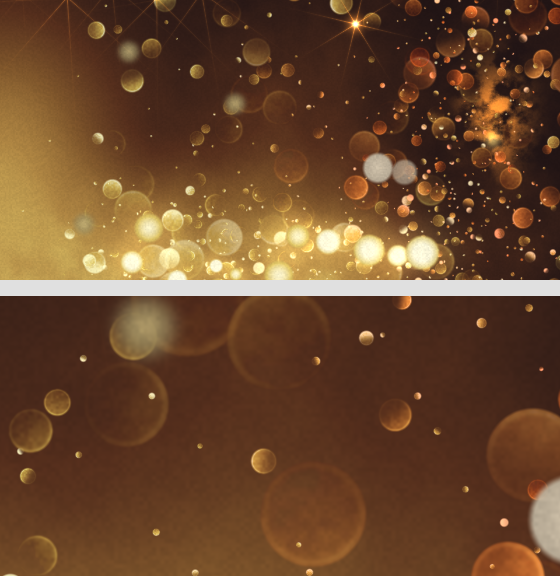
Top, the full canvas; bottom, a detail of the centre.
Reproduce this background procedurally as a Shadertoy shader.

```glsl
// Golden bokeh drifting over a dark brown haze, with glints and embers.
// A light level is mapped through a colour ramp; hashed grids scatter the
// discs, then starbursts, ember smoke and blurred ghosts are laid on top.
const vec3 SOOT   = vec3(0.13, 0.08, 0.08);
const vec3 UMBER  = vec3(0.33, 0.18, 0.11);
const vec3 BRONZE = vec3(0.50, 0.34, 0.17);
const vec3 GOLD   = vec3(0.68, 0.52, 0.26);
const vec3 STRAW  = vec3(0.87, 0.77, 0.40);
const vec3 CREAM  = vec3(1.0, 0.99, 0.88);
const vec3 ASH    = vec3(0.80, 0.75, 0.66);
const vec3 GHOST  = vec3(0.66, 0.61, 0.42);
const vec3 EMBER_TINT = vec3(1.3, 0.72, 0.55);
const vec3 FLARE  = vec3(1.0, 0.58, 0.16);
const vec2 STAR_POS  = vec2(1.27, 0.914);
const vec2 SMOKE_POS = vec2(1.77, 0.58);
const float LEFT_GLOW = 0.60;
const float BOTTOM_GLOW = 0.62;

float hash(vec2 p) { return fract(sin(dot(p, vec2(127.1, 311.7))) * 43758.5); }
float falloff(vec2 q) { return exp(-dot(q, q)); }

float noise(vec2 p) {
    vec2 i = floor(p), f = fract(p);
    f = f * f * (3.0 - 2.0 * f);
    return mix(mix(hash(i), hash(i + vec2(1, 0)), f.x),
               mix(hash(i + vec2(0, 1)), hash(i + vec2(1, 1)), f.x), f.y);
}

float fbm(vec2 p) {
    float sum = 0.0;
    for (float amp = 0.5; amp > 0.02; amp *= 0.5, p = p * 2.03 + 7.1) sum += amp * noise(p);
    return sum;
}

// Six-stop ramp from soot to cream
vec3 ramp(float level) {
    float t = level * 5.0;
    vec3 c = mix(SOOT, UMBER, clamp(t, 0.0, 1.0));
    c = mix(c, BRONZE, clamp(t - 1.0, 0.0, 1.0));
    c = mix(c, GOLD, clamp(t - 2.0, 0.0, 1.0));
    c = mix(c, STRAW, clamp(t - 3.0, 0.0, 1.0));
    return mix(c, CREAM, clamp(t - 4.0, 0.0, 1.0));
}

float hazeLevel(vec2 p) {
    float left = LEFT_GLOW * falloff((p - vec2(0.0, 0.42)) / vec2(0.42, 0.52));
    float low = (1.0 - smoothstep(-0.05, 0.58, p.y)) * (1.0 - smoothstep(1.15, 1.62, p.x));
    low *= BOTTOM_GLOW * (0.65 + 0.7 * fbm(p * 6.0));
    float centre = 0.19 * falloff((p - vec2(1.02, 0.55)) / vec2(0.42, 0.40));
    float corner = 0.12 * falloff((p - vec2(1.75, 0.05)) / vec2(0.3, 0.3));
    float mottle = 0.10 * (fbm(p * 9.0 + 4.0) - 0.5) * smoothstep(0.3, 0.9, p.x);
    return 1.0 - (1.0 - left) * (1.0 - low) + centre + corner + mottle;
}

float discMask(float d, float radius, float blur) {
    float edge = blur + 1.0 / (iResolution.y * radius);
    return 1.0 - smoothstep(1.0 - edge, 1.0 + edge, d);
}

// One hashed grid of discs; weights give density everywhere, below, at right
void discLayer(inout vec3 col, vec2 p, float cell, vec2 radii, vec3 weights,
               float level, float opacity, float seed) {
    for (int n = 0; n < 9; n++) {
        vec2 id = floor(p / cell) + vec2(n % 3 - 1, n / 3 - 1), key = id + seed;
        vec2 c = (id + vec2(hash(key), hash(key + 17.3))) * cell;
        float low = (1.0 - smoothstep(0.0, 0.5, c.y)) * smoothstep(0.1, 0.6, c.x)
                  * (1.0 - smoothstep(1.3, 1.85, c.x));
        float right = falloff(vec2((c.x - 1.66) / 0.27, 0.0));
        if (hash(key + 31.7) > dot(weights, vec3(smoothstep(0.0, 0.7, c.x), low, right))) continue;
        float tone = hash(key + 47.9), angle = 6.283 * hash(key + 61.1);
        float r = mix(radii.x, radii.y, hash(key + 73.3));
        vec2 q = (p - c) / r;
        float d = length(q), lit = dot(q, vec2(cos(angle), sin(angle)));
        float rim = falloff(vec2((d - 0.92) / 0.08, 0.0));
        float l = level + 0.25 * low + 0.6 * tone * tone - 0.2 + 0.17 * lit + 0.15 * rim;
        l += 0.12 * (noise(q * 5.0 + key) - 0.5);
        float rust = smoothstep(0.6, 1.5, c.x) * (1.0 - 0.7 * low) * hash(key + 89.7);
        vec3 disc = ramp(l) * mix(vec3(1.02, 1.03, 0.92), EMBER_TINT, rust);
        float crescent = mix(1.0, smoothstep(-0.6, 0.7, lit), hash(key + 97.1));
        col = mix(col, max(col, disc), opacity * crescent * discMask(d, r, 0.02));
    }
}

// Thin crossed rays
float starburst(vec2 q, float reach, float turn) {
    float sum = 0.0;
    for (float a = turn; a < turn + 3.1; a += 0.785) {
        vec2 dir = vec2(cos(a), sin(a));
        sum += exp(-abs(dir.x * q.y - dir.y * q.x) / 0.0022 - abs(dot(q, dir)) / reach);
    }
    return sum;
}

void mainImage(out vec4 fragColor, in vec2 fragCoord) {
    vec2 p = fragCoord / iResolution.y, q = p - STAR_POS;
    vec3 col = ramp(hazeLevel(p));
    float smoke = smoothstep(0.34, 0.72, fbm(p * 19.0 + 3.0));
    smoke *= falloff((p - SMOKE_POS) / vec2(0.10, 0.15));
    col += FLARE * smoke + 0.7 * STRAW * falloff((p - SMOKE_POS + vec2(0.01, 0.08)) / 0.025);
    // Discs from large and faint to tiny and bright
    discLayer(col, p, 0.15, vec2(0.045, 0.075), vec3(0.35, 0.40, 0.0), 0.32, 0.40, 3.0);
    discLayer(col, p, 0.12, vec2(0.024, 0.044), vec3(0.36, 0.32, 0.20), 0.48, 0.75, 41.0);
    discLayer(col, p, 0.07, vec2(0.010, 0.026), vec3(0.08, 0.35, 0.30), 0.58, 0.80, 83.0);
    discLayer(col, p, 0.045, vec2(0.004, 0.012), vec3(0.04, 0.28, 0.34), 0.72, 0.90, 211.0);
    discLayer(col, p, 0.025, vec2(0.002, 0.005), vec3(0.02, 0.20, 0.28), 0.82, 0.90, 129.0);
    // Overexposed discs along the bottom
    for (int i = 0; i < 11; i++) {
        vec2 key = vec2(i, 5), c = vec2(0.42 + 0.105 * float(i) + 0.06 * hash(key), 0.19 * hash(key + 9.0));
        float r = mix(0.02, 0.062, hash(key + 21.0)), d = length(p - c) / r;
        col += STRAW * 0.20 * exp(-d * d * 0.28);
        col = mix(col, ramp(mix(0.95, 1.15, hash(key + 33.0)) - 0.25 * d * d), 0.95 * discMask(d, r, 0.06));
    }
    // Blurred ghosts and ashen pair
    for (float k = 0.0; k < 3.0; k++) {
        vec2 g = (p - vec2(0.3 + 0.05 * k + 0.11 * k * k, 0.2 + 0.8 * fract(0.75 * k) + 0.015 * k)) / 0.037;
        col = mix(col, GHOST * (0.9 + 0.25 * falloff(g * 2.0)), 0.75 * falloff(g * length(g)));
        float r = 0.052 - 0.008 * k, d = length(p - vec2(1.35 + 0.095 * k, 0.40 - 0.015 * k)) / r;
        if (k < 2.0) col = mix(col, ASH * (1.05 - 0.15 * d), (0.95 - 0.3 * k) * discMask(d, r, 0.08));
    }
    // Main star, then streaks from glints above the top edge
    col += FLARE * (0.8 * starburst(q, 0.06, 0.55) + 0.5 * falloff(q / 0.03)) + CREAM * falloff(q / 0.011);
    for (float k = 0.0; k < 7.0; k++) {
        vec2 key = vec2(k, 11), c = vec2(0.08 + 0.16 * k + 0.9 * step(5.0, k), 1.0 + 0.06 * hash(key));
        col += FLARE * 0.4 * hash(key + 2.0) * starburst(p - c, 0.12, 1.4 + 0.35 * hash(key + 4.0));
    }
    fragColor = vec4(clamp(col * (0.96 + 0.08 * noise(p * 200.0)), 0.0, 1.0), 1.0);
}
```
